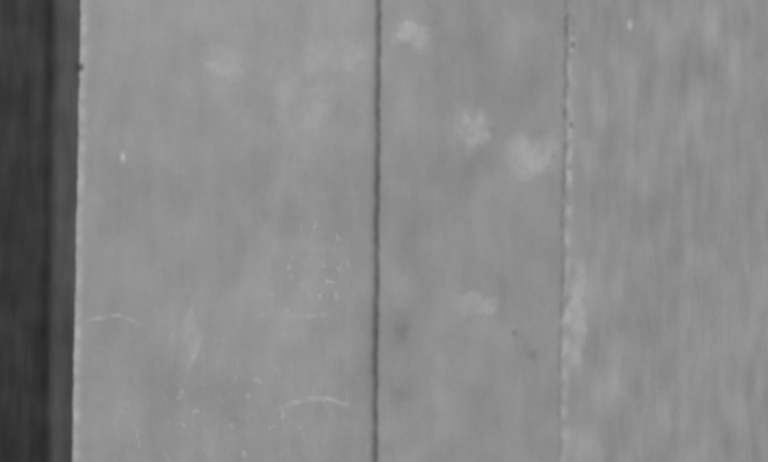
Write a Shadertoy shader that draws this texture.

```glsl
vec2 hashGradient(vec2 cell) {
    vec3 h = fract(cell.xyx * vec3(0.1031, 0.1030, 0.0973));
    h += dot(h, h.yzx + 33.33);
    return fract((h.xx + h.yz) * h.zy) * 2.0 - 1.0;
}

float gradientNoise(vec2 p) {
    vec2 i = floor(p), f = p - i;
    vec2 u = f * f * f * (f * (f * 6.0 - 15.0) + 10.0);
    vec2 e = vec2(0.0, 1.0);
    float low = mix(dot(hashGradient(i), f), dot(hashGradient(i + e.yx), f - e.yx), u.x);
    float high = mix(dot(hashGradient(i + e), f - e), dot(hashGradient(i + e.yy), f - e.yy), u.x);
    return mix(low, high, u.y);
}

float fbm(vec2 p) {
    float sum = 0.0, amplitude = 0.6;
    for (int i = 0; i < 4; i++) {
        sum += amplitude * gradientNoise(p);
        p = mat2(1.6, 1.2, -1.2, 1.6) * p + 7.3;
        amplitude *= 0.5;
    }
    return sum;
}

float blob(vec2 p, vec2 center, vec2 radius) {
    vec2 d = (p - center) / radius;
    return exp(-dot(d, d));
}

float ridge(float d, float width) {
    return exp(-d * d / (width * width));
}

// Ragged worn areas: centre, radius
float wornPatches(vec2 p) {
    vec4 patches[11] = vec4[11](
        vec4(0.891, 0.924, 0.050, 0.035), vec4(1.022, 0.722, 0.034, 0.050),
        vec4(1.152, 0.663, 0.058, 0.050), vec4(0.645, 0.783, 0.080, 0.110),
        vec4(0.483, 0.865, 0.055, 0.035), vec4(1.033, 0.341, 0.050, 0.022),
        vec4(1.248, 0.300, 0.022, 0.140), vec4(0.415, 0.280, 0.020, 0.090),
        vec4(0.690, 0.420, 0.055, 0.080), vec4(0.750, 0.885, 0.070, 0.040),
        vec4(0.640, 0.210, 0.110, 0.120));
    float strengths[11] = float[11](0.08, 0.085, 0.075, 0.035, 0.04, 0.055, 0.06, 0.04, 0.02, 0.035, 0.015);
    vec2 warped = p + 0.05 * vec2(fbm(p * 16.0), fbm(p * 16.0 + 40.0));
    float ragged = fbm(p * 24.0 + 15.0), sum = 0.0;
    for (int i = 0; i < 11; i++) {
        float b = blob(warped, patches[i].xy, patches[i].zw);
        sum += strengths[i] * smoothstep(0.1, 0.85, b + 0.7 * b * ragged);
    }
    return sum * (0.9 + 1.2 * ragged);
}

// Thin curved scratch that fades toward its ends
float scratch(vec2 p, vec2 center, float halfLength, float bend) {
    vec2 d = p - center;
    float curve = d.y + bend * d.x * d.x - 0.010 * gradientNoise(p * 25.0);
    float worn = 0.75 + 1.2 * gradientNoise(p * 40.0);
    return worn * ridge(curve, 0.006) * (1.0 - smoothstep(0.3 * halfLength, halfLength, abs(d.x)));
}

float wall(vec2 p) {
    float tone = 0.566 + 0.020 * smoothstep(0.55, 1.0, p.y) * (1.0 - smoothstep(0.7, 1.0, p.x));
    tone -= 0.010 * smoothstep(0.80, 0.84, p.x);

    // Mottling, downward streaks and grain
    float right = smoothstep(1.2, 1.3, p.x);
    tone += 0.050 * fbm(p * 4.5 + 3.0) + 0.060 * fbm(p * vec2(13.0, 9.0));
    tone += mix(0.025, 0.065, right) * fbm(p * vec2(36.0, 7.0));
    tone += 0.045 * right * gradientNoise(p * vec2(26.0, 10.0) + 5.0);
    tone += 0.012 * gradientNoise(p * 90.0);

    // Pale flecks, densest near the lower left
    float flecks = smoothstep(0.12, 0.45, fbm(p * vec2(42.0, 32.0) + 9.0));
    float fleckArea = blob(p, vec2(0.69, 0.44), vec2(0.08, 0.15)) + 0.7 * blob(p, vec2(0.45, 0.08), vec2(0.35, 0.2));
    tone += 0.09 * flecks * min(fleckArea, 1.0) + wornPatches(p);
    tone += 0.070 * scratch(p, vec2(0.240, 0.315), 0.075, 4.0);
    tone += 0.070 * scratch(p, vec2(0.690, 0.136), 0.105, 2.5);
    tone += 0.025 * scratch(p, vec2(0.645, 0.316), 0.130, 0.0);

    // Pale chips and dark stains
    tone += 0.13 * blob(p, vec2(0.266, 0.660), vec2(0.006, 0.011));
    tone += 0.13 * blob(p, vec2(1.364, 0.946), vec2(0.006, 0.011));
    vec2 q = p + 0.02 * vec2(gradientNoise(p * 35.0), gradientNoise(p * 35.0 + 20.0));
    tone -= 0.050 * blob(q, vec2(0.870, 0.285), vec2(0.024, 0.028));
    tone -= 0.040 * blob(q, vec2(0.865, 0.150), vec2(0.024, 0.024));
    tone -= 0.060 * blob(q, vec2(1.153, 0.238), vec2(0.014, 0.017));
    return tone - 0.060 * blob(q, vec2(1.118, 0.276), vec2(0.009, 0.010));
}

void mainImage(out vec4 fragColor, in vec2 fragCoord) {
    vec2 p = fragCoord / iResolution.y;
    float wobble = 0.004 * gradientNoise(vec2(3.5, p.y * 24.0)) + 0.003 * gradientNoise(vec2(8.5, p.y * 70.0));
    float broken = gradientNoise(vec2(5.5, p.y * 45.0));
    float tone = wall(p);

    // Main joint: soft core whose shade spreads to the left
    float joint = p.x - mix(0.813, 0.821, p.y) - 0.6 * wobble;
    tone -= (0.135 + 0.05 * broken) * ridge(joint, joint < 0.0 ? 0.009 : 0.006);
    tone -= 0.055 * exp(-abs(joint) / 0.018) * (1.0 - smoothstep(-0.006, 0.006, joint));

    // Fine joint with a broken pale rim and pits
    float seam = p.x - mix(1.209, 1.227, p.y) - wobble;
    tone -= (0.060 + 0.07 * broken) * ridge(seam, 0.006) * mix(0.5, 1.1, p.y);
    float rim = gradientNoise(vec2(p.x * 40.0, p.y * 30.0));
    tone += (0.035 + 0.12 * rim) * ridge(seam - 0.010, 0.010);
    float pits = smoothstep(0.1, 0.4, gradientNoise(vec2(2.5, p.y * 38.0)));
    tone -= 0.14 * pits * ridge(seam - 0.013, 0.006) * smoothstep(0.5, 0.8, p.y);

    // Shadowed recess with a lighter return
    float edge = p.x - mix(0.155, 0.174, p.y) - 0.5 * wobble;
    float crease = p.x - mix(0.096, 0.108, p.y);
    float recess = mix(0.220, 0.300, smoothstep(-0.006, 0.030, crease)) + 0.035 * (p.y - 0.4);
    recess -= 0.035 * ridge(crease, 0.012);
    recess += 0.085 * fbm(p * vec2(30.0, 6.0)) + 0.055 * fbm(p * 13.0);
    tone += 0.050 * ridge(edge - 0.008, 0.009) * (1.0 + 1.5 * broken);
    tone = mix(recess, tone, smoothstep(-0.005, 0.005, edge));
    tone -= 0.25 * blob(p, vec2(0.175, 0.854), vec2(0.007, 0.009));

    fragColor = vec4(vec3(clamp(tone, 0.0, 1.0)), 1.0);
}
```
